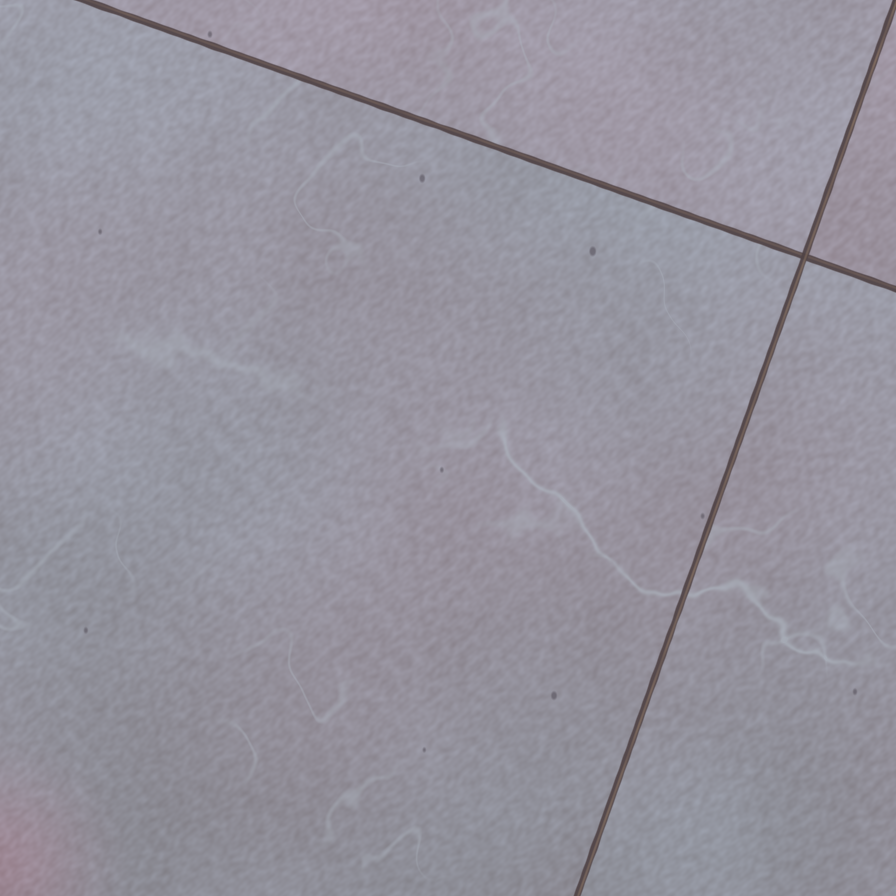
This texture is drawn by a WebGL 1 fragment shader. Its source:

```glsl
precision highp float;
// Large blue-grey stone floor tiles, turned on the canvas, with thin brown joints.

uniform vec2 u_resolution;

const vec3 STONE_DARK = vec3(0.52, 0.51, 0.54);
const vec3 STONE_LIGHT = vec3(0.62, 0.63, 0.68);
const vec3 WARM_TINT = vec3(0.018, -0.012, -0.008);
const vec3 VEIN_PALE = vec3(0.68, 0.71, 0.75);
const vec3 SPECK_DARK = vec3(0.36, 0.34, 0.38);
const vec3 JOINT_DARK = vec3(0.31, 0.26, 0.27);
const vec3 JOINT_TAN = vec3(0.48, 0.40, 0.35);

const vec2 CROSSING = vec2(0.898, 0.7135);  // where two joints meet
const float TILE_SIZE = 1.06;
const float TILT = -0.342;
const float JOINT_HALF = 0.0036;

vec2 hash2(vec2 p) {
  vec2 q = vec2(dot(p, vec2(127.1, 311.7)), dot(p, vec2(269.5, 183.3)));
  return fract(sin(q) * 43758.55);
}

mat2 rotation(float angle) {
  float c = cos(angle), s = sin(angle);
  return mat2(c, s, -s, c);
}

float cornerGradient(vec2 cell, vec2 corner, vec2 f) {
  float angle = 6.2832 * hash2(cell + corner).x;
  return dot(vec2(cos(angle), sin(angle)), f - corner);
}

float gradientNoise(vec2 p) {
  vec2 i = floor(p), f = fract(p);
  vec2 w = f * f * f * (f * (f * 6.0 - 15.0) + 10.0);
  float low = mix(cornerGradient(i, vec2(0.0), f), cornerGradient(i, vec2(1.0, 0.0), f), w.x);
  float high = mix(cornerGradient(i, vec2(0.0, 1.0), f), cornerGradient(i, vec2(1.0), f), w.x);
  return mix(low, high, w.y);
}

float fbm(vec2 p) {
  float sum = 0.0, amplitude = 0.6;
  for (int i = 0; i < 5; i++) {
    sum += amplitude * gradientNoise(p);
    p = rotation(0.6) * p * 2.03 + 7.3;
    amplitude *= 0.58;
  }
  return sum;
}

// Fine grain, stretched slightly along a diagonal
float grain(vec2 p) {
  vec2 q = rotation(-0.7) * p;
  return 0.55 * gradientNoise(q * vec2(65.0, 105.0))
       + 0.5 * gradientNoise(q * vec2(120.0, 190.0) + 31.0);
}

// Soft wandering streak between two points, fading at its ends
float vein(vec2 p, vec2 a, vec2 b, float width) {
  vec2 bend = vec2(gradientNoise(p * 9.0), gradientNoise(p * 9.0 + 40.0));
  p += 0.05 * bend + 0.012 * gradientNoise(p * 38.0);
  vec2 ab = b - a;
  float h = clamp(dot(p - a, ab) / dot(ab, ab), 0.0, 1.0);
  float d = length(p - a - ab * h) / width;
  return exp(-d * d) * smoothstep(0.0, 0.2, h) * smoothstep(1.0, 0.8, h);
}

// Broken hairlines along the zero contour of warped noise
float hairlines(vec2 p) {
  float field = gradientNoise(p * 7.0 + 0.5 * gradientNoise(p * 19.0));
  float patches = smoothstep(0.08, 0.35, gradientNoise(p * 4.3 + 17.0));
  return patches * (1.0 - smoothstep(0.0, 0.045, abs(field)));
}

// One small pit in a few of the cells
float specks(vec2 p, float cells, float share, float pixel) {
  vec2 id = floor(p * cells);
  vec2 chance = hash2(id + 5.7);
  vec2 center = 0.25 + 0.5 * hash2(id + 23.1);
  float radius = mix(0.0015, 0.0042, chance.y);
  vec2 offset = (fract(p * cells) - center) / cells;
  float d = length(offset * vec2(1.3, 0.9)) - radius;
  return step(chance.x, share) * (1.0 - smoothstep(-0.0015, pixel + 0.001, d));
}

vec3 stone(vec2 p, vec2 tile, float pixel) {
  vec2 q = p + tile * 3.7;
  float tone = 0.37 + 0.46 * smoothstep(-0.1, 0.9, p.y);
  tone += 0.5 * fbm(q * 3.2) + 0.62 * grain(q) + 0.08 * (hash2(tile).x - 0.5);
  vec3 color = mix(STONE_DARK, STONE_LIGHT, tone);

  // Warm clouds, strongest in the upper tiles and the lower left
  float warmth = 0.3 + 1.3 * gradientNoise(q * 2.6 + 9.0) + 0.6 * step(0.0, tile.y);
  warmth += 2.5 * (1.0 - smoothstep(0.0, 0.16, length(p - vec2(0.0, 0.03))));
  color += WARM_TINT * warmth;

  float pale = 0.38 * hairlines(q);
  pale += 0.6 * vein(p, vec2(0.56, 0.54), vec2(0.67, 0.36), 0.004);
  pale += 0.6 * vein(p, vec2(0.62, 0.39), vec2(1.02, 0.27), 0.004);
  pale += 0.35 * vein(p, vec2(0.12, 0.64), vec2(0.36, 0.55), 0.007);
  color = mix(color, VEIN_PALE, clamp(pale, 0.0, 0.65));
  return mix(color, SPECK_DARK, 0.65 * specks(q, 16.0, 0.07, pixel));
}

// Dark joint with a worn tan core
vec3 addJoint(vec3 color, float d, float along, float tan_amount, float pixel) {
  float width = JOINT_HALF * (1.0 + 0.3 * gradientNoise(vec2(along * 45.0, 3.0)));
  float cover = 1.0 - smoothstep(width - pixel, width + pixel, abs(d));
  float core = 1.0 - smoothstep(0.0, 0.0024, abs(d - 0.0012));
  float wear = 0.8 + 0.6 * gradientNoise(vec2(along * 28.0, 8.0));
  vec3 joint = mix(JOINT_DARK, JOINT_TAN, clamp(core * wear * tan_amount, 0.0, 1.0));
  return mix(color, joint, 0.93 * cover);
}

void main() {
  float side = min(u_resolution.x, u_resolution.y);
  vec2 p = gl_FragCoord.xy / side;
  float pixel = 1.0 / side;
  vec2 local = rotation(-TILT) * (p - CROSSING);
  vec2 tile = floor(local / TILE_SIZE);
  vec2 edge = (fract(local / TILE_SIZE + 0.5) - 0.5) * TILE_SIZE;
  vec3 color = stone(p, tile, pixel);
  color = addJoint(color, edge.y, local.x, 0.55, pixel);
  color = addJoint(color, edge.x, local.y, 0.95, pixel);
  gl_FragColor = vec4(color, 1.0);
}
```
